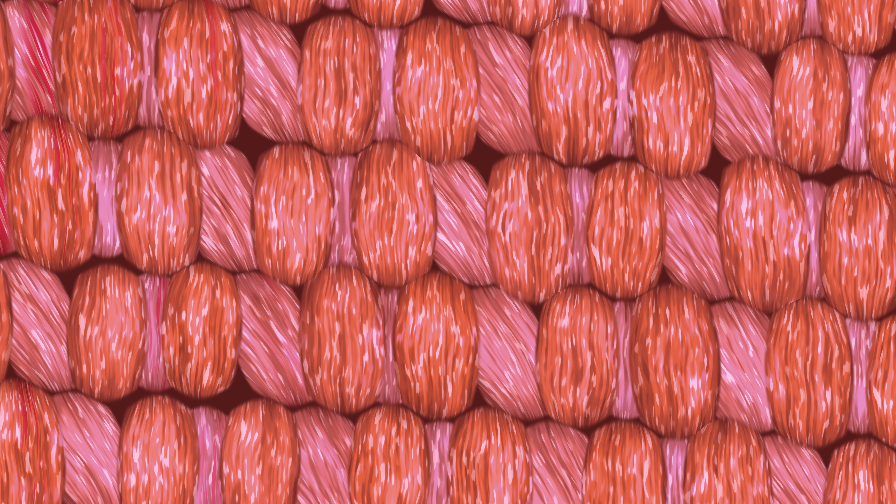
Reproduce this texture procedurally as a WebGL 2 fragment shader.

```glsl
#version 300 es
precision highp float;
// Macro view of woven silk: rows of barrel-shaped orange floss bundles over tilted mauve strands.

uniform vec2 u_resolution;
out vec4 fragColor;

// Layout, in units of the canvas height
const float ROW_PITCH = 0.26;
const float ROW_BASE = 0.10;
const float ROW_SLOPE = 0.06;
const float SLOT = 0.2335;
const float PAIR_PULL = 0.017;
const float ROW_SHIFT[5] = float[5](1.11, 1.007, 0.91, 1.0, 0.903);
const vec2 BUNDLE_SIZE = vec2(0.087, 0.155);
const vec2 TILTED_SIZE = vec2(0.086, 0.138);
const vec2 GAP_SIZE = vec2(0.066, 0.125);
const float TAPER = 0.36;

// Fibre density across and along a strand
const vec2 FIBRE_FREQ = vec2(210.0, 6.0);
const vec2 FLECK_FREQ = vec2(230.0, 50.0);
const vec2 PATCH_FREQ = vec2(32.0, 13.0);

const vec3 DEEP = vec3(0.33, 0.10, 0.10);
const vec3 SHADOW = vec3(0.50, 0.18, 0.16);
const vec3 RUST = vec3(0.70, 0.27, 0.20);
const vec3 ORANGE = vec3(0.89, 0.36, 0.24);
const vec3 CORAL = vec3(0.93, 0.48, 0.44);
const vec3 MAUVE = vec3(0.76, 0.38, 0.47);
const vec3 LILAC = vec3(0.91, 0.55, 0.80);
const vec3 GLINT = vec3(1.0, 0.82, 0.94);
const vec3 CRIMSON = vec3(0.74, 0.05, 0.15);

struct Strand {
    vec2 uv;     // -1..1 across and along
    vec2 thread; // unrolled fibre coordinates
    float cover;
    float rank;
    float seed;
    float cool;  // share of mauve tint
};

vec3 hash3(vec2 p) {
    vec3 q = fract(p.xyx * vec3(0.1031, 0.1030, 0.0973));
    q += dot(q, q.yxz + 33.33);
    return fract((q.xxy + q.yzz) * q.zyx);
}

// Smooth cellular noise: blends the random tone of nearby cells
float cellTone(vec2 p) {
    vec2 cell = floor(p);
    float sum = 0.0, total = 0.0;
    for (int y = -1; y <= 1; y++)
    for (int x = -1; x <= 1; x++) {
        vec2 site = cell + vec2(x, y);
        vec3 h = hash3(site);
        vec2 d = site + h.xy - p;
        float w = exp(-5.0 * dot(d, d));
        sum += w * h.z;
        total += w;
    }
    return sum / max(total, 1e-5);
}

// Barrel outline: tapered sides and blunt, softly rounded ends
Strand barrel(vec2 q, vec2 size, float seed, float cool) {
    float v = q.y / size.y;
    float width = size.x * max(1.0 - TAPER * v * v, 0.3);
    float u = q.x / width;
    float soft = 1.8 / u_resolution.y;
    float side = smoothstep(-soft, soft, (1.0 - abs(u)) * width);
    float end = smoothstep(0.0, 0.10, 1.0 - abs(v) - 0.2 * u * u);
    float height = 1.2 - 0.45 * u * u - 0.6 * v * v;
    vec2 thread = vec2(u * size.x + 0.0025 * sin(45.0 * q.y + seed * 40.0 + 2.0 * u), q.y);
    return Strand(vec2(u, v), thread, side * end, side * end * max(height, 0.02), seed, cool);
}

vec3 silk(Strand s, float dye) {
    vec2 origin = vec2(s.seed * 91.0, s.seed * 57.0);
    float fibre = clamp((cellTone(s.thread * FIBRE_FREQ + origin) - 0.5) * 1.6 + 0.5, 0.0, 1.0);
    float fleck = cellTone(s.thread * FLECK_FREQ + origin.yx);
    float patchy = cellTone(s.thread * PATCH_FREQ + origin);
    vec2 uv2 = min(s.uv * s.uv, 1.0);
    float form = (1.0 - 0.6 * uv2.x * uv2.x) * (1.0 - 0.88 * pow(uv2.y, 1.6));
    float tone = form * (0.36 + 0.36 * fibre + 0.3 * (fleck - 0.4) + 0.3 * patchy);

    // Warm ramp from the shaded ends to the lit belly
    vec3 color = mix(DEEP, SHADOW, smoothstep(0.02, 0.2, tone));
    color = mix(color, RUST, smoothstep(0.18, 0.4, tone));
    color = mix(color, ORANGE, smoothstep(0.4, 0.62, tone));
    color = mix(color, CORAL, smoothstep(0.62, 0.85, tone));

    // Lilac sheen in patches, mauve tint of the lower strands, fine glints
    float sheen = exp(-3.5 * uv2.y) * smoothstep(0.3, 0.75, patchy) * (0.4 + 0.6 * s.seed);
    color = mix(color, LILAC, sheen * smoothstep(0.4, 0.75, fleck) * 0.85);
    vec3 coolRamp = mix(SHADOW, mix(MAUVE, LILAC, smoothstep(0.45, 0.75, tone)), smoothstep(0.1, 0.42, tone));
    color = mix(color, coolRamp, s.cool * (0.65 + 0.35 * patchy));
    color = mix(color, GLINT, smoothstep(0.7, 0.88, fleck) * form * (0.35 + 0.6 * patchy));
    return mix(color, CRIMSON * (0.45 + 0.6 * form), dye * smoothstep(0.4, 0.75, fibre));
}

void main() {
    vec2 p = gl_FragCoord.xy / u_resolution.y;
    float level = p.y + ROW_SLOPE * p.x;
    float nearRow = floor((level - ROW_BASE) / ROW_PITCH + 0.5);
    Strand under = Strand(vec2(0), vec2(0), 0.0, 0.0, 0.0, 0.0);
    Strand over = under;

    // Keep the highest strand of the lower and of the upper layer
    for (int r = -1; r <= 1; r++)
    for (int k = -1; k <= 1; k++) {
        float row = nearRow + float(r);
        float shift = ROW_SHIFT[clamp(int(row), 0, 4)];
        float slot = floor((p.x - shift) / SLOT + 0.5) + float(k);
        float odd = mod(slot, 2.0);
        vec3 h = hash3(vec2(slot, row) + 40.0);
        vec2 q = vec2(p.x - shift - slot * SLOT, level - ROW_BASE - row * ROW_PITCH);

        // Fibres of a tilted strand run more obliquely than its outline
        float lean = (1.0 - odd) * mix(0.05, 0.32, h.x);
        vec2 leaning = q + vec2(lean * q.y, 0.0);
        Strand fill = barrel(leaning, mix(TILTED_SIZE, GAP_SIZE, odd), h.y, 0.6 + 0.35 * odd);
        fill.thread.x += (1.0 - odd) * (0.4 * q.y + 2.0 * q.x * q.x);
        if (fill.rank > under.rank) under = fill;

        float pull = PAIR_PULL * (1.0 - 2.0 * odd) + 0.016 * (h.x - 0.5);
        q -= vec2(0.5 * SLOT + pull, 0.02 * (h.y - 0.5));
        q.x += 0.1 * (h.z - 0.5) * q.y;
        Strand bundle = barrel(q, BUNDLE_SIZE * (0.92 + 0.15 * h.z), h.z, 0.15 * h.x);
        if (bundle.rank > over.rank) over = bundle;
    }

    // A few strands near the left side carry stray crimson dye
    float dyeSide = 0.8 * smoothstep(0.85, 0.1, p.x);
    float underDye = dyeSide * step(0.6, under.seed) * smoothstep(0.6, 0.1, abs(under.uv.x - 0.2));
    float overDye = dyeSide * step(0.65, over.seed) * smoothstep(0.5, 0.0, abs(over.uv.x - 0.3));
    vec3 color = mix(DEEP, silk(under, underDye), under.cover);

    // Bundles cast a soft shade on the strands beside them
    color = mix(color, silk(over, overDye), over.cover);
    fragColor = vec4(color, 1.0);
}
```
